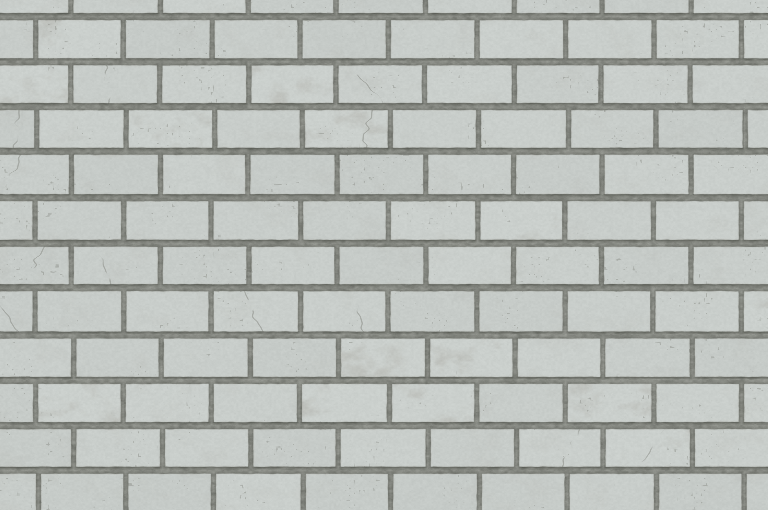
Write a Shadertoy shader that draws this texture.

```glsl
// A wall of pale painted bricks in running bond with recessed grey mortar.
// Each brick is a rounded box whose sides are hash-shifted and noise-roughened;
// the mortar is shaded by its distance to the brick, darkest under its lower edge.

// Layout, in units of the canvas height
const vec2  PITCH       = vec2(0.1733, 0.0891);  // brick plus joint
const vec2  ORIGIN      = vec2(0.0708, -0.0111); // first joints
const vec2  JOINT       = vec2(0.0102, 0.0138);  // mortar widths
const float STAGGER     = 0.071;                 // shift of odd rows
const float ROW_DRIFT   = 0.007;
const float BED_DRIFT   = 0.0045;
const float SIDE_DRIFT  = 0.004;
const float CORNER      = 0.0016;
const float ROUGHNESS   = 0.0018;

// Surface
const vec3  PAINT       = vec3(0.785, 0.805, 0.793);
const vec3  GRIME       = vec3(0.69, 0.69, 0.665);
const vec3  MORTAR      = vec3(0.545, 0.555, 0.53);
const vec3  SHADOW      = vec3(0.27, 0.28, 0.25);
const float TINT_RANGE  = 0.022;
const float GRAIN       = 0.045;
const float SHADOW_SIZE = 0.0032;
const float SCRATCHED   = 0.14;                  // share of bricks

float hash(vec2 p) {
    vec3 q = fract(p.xyx * 0.1031);
    q += dot(q, q.yzx + 33.33);
    return fract((q.x + q.y) * q.z);
}

float noise(vec2 p) {
    vec2 i = floor(p), f = fract(p);
    f = f * f * (3.0 - 2.0 * f);
    return mix(mix(hash(i), hash(i + vec2(1, 0)), f.x),
               mix(hash(i + vec2(0, 1)), hash(i + vec2(1, 1)), f.x), f.y);
}

float fbm(vec2 p) {
    float sum = 0.0, gain = 0.5;
    for (int i = 0; i < 4; i++) {
        sum += gain * noise(p);
        p = p * 2.03 + 17.3;
        gain *= 0.5;
    }
    return sum / 0.9375;
}

// Centre lines of the joints
float sideJoint(float col, float row) {
    return col * PITCH.x + SIDE_DRIFT * (hash(vec2(col, row) + 71.0) - 0.5);
}

float bedJoint(float row) {
    return row * PITCH.y + BED_DRIFT * (hash(vec2(row, 5.0)) - 0.5);
}

float roundedBox(vec2 p, vec2 halfSize, float radius) {
    vec2 q = abs(p) - halfSize + radius;
    return length(max(q, 0.0)) + min(max(q.x, q.y), 0.0) - radius;
}

vec3 paintedFace(vec2 uv, vec2 local, vec2 id, float edge) {
    float tone = hash(id + 13.0);
    vec3 color = PAINT + TINT_RANGE * (tone - 0.5);

    // Cloudy dirt, stronger on a few bricks and along the rims
    float cloud = fbm(uv * vec2(22.0, 30.0) + 40.0);
    float dirt = smoothstep(0.5, 0.85, cloud) * mix(0.12, 0.45, step(0.85, tone));
    dirt += 0.35 * smoothstep(-0.004, 0.0, edge) * noise(uv * 130.0);
    color = mix(color, GRIME, dirt);

    // Fine grain and sparse pits
    color += GRAIN * (fbm(uv * vec2(230.0, 280.0)) - 0.5);
    float pit = smoothstep(0.86, 0.97, noise(uv * 210.0 + 9.0))
              * smoothstep(0.58, 0.75, noise(uv * 19.0 + 3.0));
    color = mix(color, MORTAR, 0.5 * pit);

    // A thin wandering scratch on some bricks
    float lean = 1.6 * (hash(id + 31.0) - 0.5);
    float offset = PITCH.x * 0.6 * (hash(id + 47.0) - 0.5);
    float wander = 0.012 * (noise(vec2(local.y * 90.0, id.x * 7.0 + id.y)) - 0.5);
    float line = abs(local.x - offset - lean * local.y - wander);
    float scratch = (1.0 - smoothstep(0.0004, 0.0022, line))
                  * step(hash(id + 59.0), SCRATCHED)
                  * smoothstep(0.4, 0.6, noise(uv * 45.0 + 8.0));
    return mix(color, MORTAR, 0.55 * scratch);
}

vec3 mortarBed(vec2 uv, vec2 local, vec2 halfSize, float edge) {
    vec3 color = MORTAR + 0.19 * (fbm(uv * vec2(110.0, 190.0)) - 0.5);
    float under = smoothstep(0.0, 0.002, -local.y - halfSize.y + 0.001);
    float depth = exp(-max(edge, 0.0) / SHADOW_SIZE) * mix(0.42, 0.85, under);
    return mix(color, SHADOW, depth * mix(0.6, 1.15, noise(uv * 75.0)));
}

void mainImage(out vec4 fragColor, in vec2 fragCoord) {
    vec2 uv = fragCoord / iResolution.y;
    float pixel = 1.0 / iResolution.y;

    // Row and column of the brick
    vec2 p = uv - ORIGIN;
    float row = floor(p.y / PITCH.y);
    p.x -= STAGGER * mod(row, 2.0) + ROW_DRIFT * (hash(vec2(row, 23.0)) - 0.5);
    vec2 id = vec2(floor(p.x / PITCH.x), row);

    // Brick outline between its four joints
    vec2 low  = vec2(sideJoint(id.x, row), bedJoint(row)) + 0.5 * JOINT;
    vec2 high = vec2(sideJoint(id.x + 1.0, row), bedJoint(row + 1.0)) - 0.5 * JOINT;
    vec2 local = p - 0.5 * (low + high);
    vec2 halfSize = 0.5 * (high - low);
    float edge = roundedBox(local, halfSize, CORNER);
    edge += ROUGHNESS * (fbm(uv * 75.0 + 5.0) - 0.5);

    float face = 1.0 - smoothstep(-0.75 * pixel, 0.75 * pixel, edge);
    vec3 color = mix(mortarBed(uv, local, halfSize, edge),
                     paintedFace(uv, local, id, edge), face);
    fragColor = vec4(color, 1.0);
}
```
